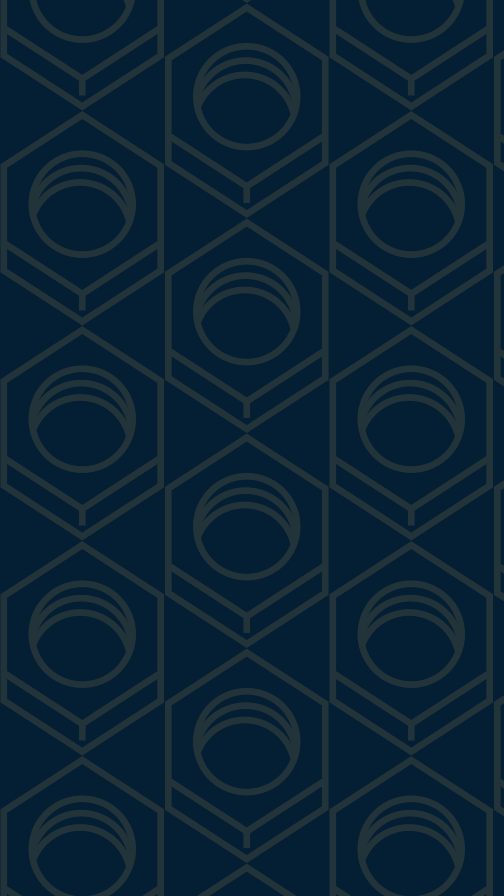
Write a Shadertoy shader that draws this pattern.

```glsl
// Line-art wallpaper: columns of hexagons, every other column dropped half a step.
// Each hexagon holds a chevron with a short stem and a ring crossed by two arcs.
// All strokes are signed distances in design units, 768 to the canvas height.

const float UNITS = 768.0;
const vec2 PITCH = vec2(141.0, 184.3);      // column and row spacing
const float FIRST_ROW = 187.1;              // centre of a hexagon in column 0
const float HALF_LINE = 2.85;
const float SLOPE = 0.65;                   // slant of roof and chevron
const vec2 HEX_HALF = vec2(70.1, 91.9);
const vec3 NAVY = vec3(0.016, 0.120, 0.200);
const vec3 SLATE = vec3(0.133, 0.204, 0.224);

// Local position in a grid whose odd columns are shifted by half a row.
vec2 staggeredCell(vec2 p, vec2 pitch) {
    float column = floor(p.x / pitch.x);
    float y = p.y - FIRST_ROW + 0.5 * pitch.y * mod(column, 2.0);
    return vec2(p.x - (column + 0.5) * pitch.x,
                mod(y + 0.5 * pitch.y, pitch.y) - 0.5 * pitch.y);
}

// Signed distance to a line falling away from height h on both sides.
float slantDist(float x, float y, float h) {
    return (y + SLOPE * abs(x) - h) / sqrt(1.0 + SLOPE * SLOPE);
}

float hexDist(vec2 p, vec2 halfSize) {
    return max(abs(p.x) - halfSize.x, slantDist(p.x, abs(p.y), halfSize.y));
}

float boxDist(vec2 p, vec2 halfSize) {
    vec2 d = abs(p) - halfSize;
    return max(d.x, d.y);
}

float stroke(float d, float halfWidth) {
    return abs(d) - halfWidth;
}

// Ring plus two lowered copies, kept only where they lie inside it.
float ringDist(vec2 p, float radius) {
    float disc = length(p) - radius;
    float d = stroke(disc, HALF_LINE);
    for (int i = 1; i <= 2; i++) {
        vec2 shift = float(i) * vec2(-0.9, 12.3);
        float arc = stroke(length(p - shift) - radius, HALF_LINE);
        d = min(d, max(arc, disc));
    }
    return d;
}

float motifDist(vec2 p) {
    float hex = hexDist(p, HEX_HALF);
    float outline = stroke(hex + HALF_LINE, HALF_LINE);
    float chevron = max(stroke(slantDist(p.x, p.y, 64.8), HALF_LINE), hex);
    float stem = boxDist(p - vec2(0.0, 71.5), vec2(HALF_LINE, 7.5));
    float ring = ringDist(p - vec2(0.0, -12.1), 43.2);
    return min(min(outline, chevron), min(stem, ring));
}

void mainImage(out vec4 fragColor, in vec2 fragCoord) {
    // Design space runs downward from the upper left corner.
    float pixel = UNITS / iResolution.y;
    vec2 p = vec2(fragCoord.x, iResolution.y - fragCoord.y) * pixel;

    float d = motifDist(staggeredCell(p, PITCH));
    float ink = 1.0 - smoothstep(-0.6 * pixel, 0.6 * pixel, d);
    fragColor = vec4(mix(NAVY, SLATE, ink), 1.0);
}
```
